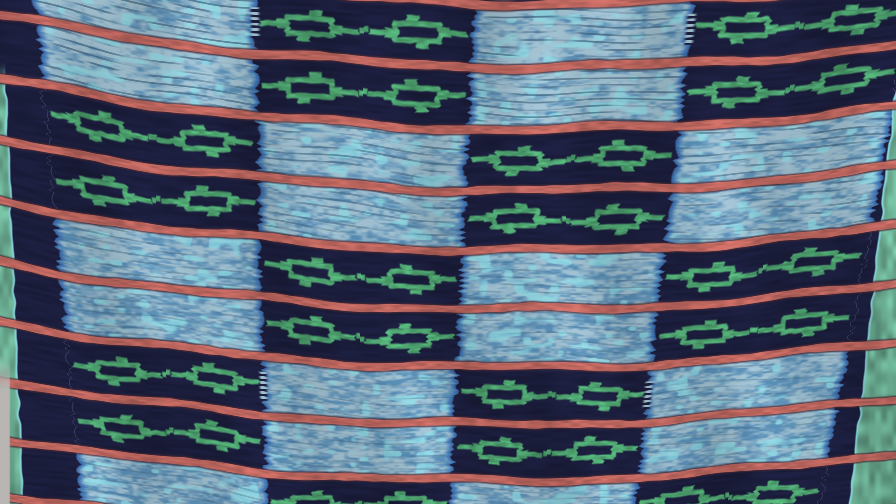
Reproduce this pattern procedurally as a WebGL 2 fragment shader.

```glsl
#version 300 es
precision highp float;
// Hanging ikat cloth: a checkerboard of navy and streaked blue blocks, two rows
// per block, ruled by sagging red stripes. Navy rows carry paired green motifs.
// Cloth space is (column, row); smooth noise and layered sines give the weave.

uniform vec2 u_resolution;
out vec4 outColor;

const vec3 NAVY = vec3(0.10, 0.11, 0.225);
const vec3 MAROON = vec3(0.27, 0.15, 0.20);
const vec3 RED = vec3(0.72, 0.39, 0.36);
const vec3 BLUE = vec3(0.33, 0.53, 0.68);
const vec3 PALE = vec3(0.61, 0.73, 0.79);
const vec3 CYAN = vec3(0.54, 0.83, 0.87);
const vec3 EDGE_BLUE = vec3(0.20, 0.40, 0.66);
const vec3 GREEN = vec3(0.30, 0.63, 0.43);
const vec3 SELVAGE = vec3(0.40, 0.65, 0.55);
const vec3 WALL = vec3(0.72, 0.71, 0.70);

const float COLUMNS = 4.0;
const float STRIPE_HALF = 0.068;   // in rows
const float SAG = 0.278;           // droop of the stripes
const float MOTIF_ASPECT = 1.7;    // half a column measured in rows
const float THREADS = 15.0;        // coarse threads per row
const float RAGGED = 0.035;        // unevenness of block sides, in columns

float hash(vec2 p) {
    vec3 q = fract(p.xyx * vec3(0.1031, 0.1030, 0.0973));
    q += dot(q, q.yzx + 33.33);
    return fract((q.x + q.y) * q.z);
}

float noise(vec2 p) {
    vec2 i = floor(p), f = fract(p);
    f = f * f * (3.0 - 2.0 * f);
    return mix(mix(hash(i), hash(i + vec2(1, 0)), f.x),
               mix(hash(i + vec2(0, 1)), hash(i + vec2(1, 1)), f.x), f.y);
}

float box(vec2 p, vec2 halfSize) {
    vec2 d = abs(p) - halfSize;
    return length(max(d, 0.0)) + min(max(d.x, d.y), 0.0);
}

// Canvas (y down) to cloth: the columns narrow downward, the rows sag.
vec2 toCloth(vec2 p) {
    float column = 1.0 + (p.x - 0.284 - 0.013 * p.y) / (0.245 - 0.039 * p.y);
    float off = p.x - 0.61 + 0.06 * p.y;
    float y = p.y - 0.007 + SAG * off * off;
    y += 0.004 * sin(p.x * 19.0 + p.y * 5.0) + 0.002 * sin(p.x * 43.0 - p.y * 9.0);
    return vec2(column, y * (7.855 + 0.63 * y));
}

// Hollow box with arms, shoulders and offset ticks; q is in row heights.
float motif(vec2 q) {
    float d = abs(box(q, vec2(0.35, 0.125))) - 0.034;
    vec2 side = vec2(abs(q.x), q.y + 0.03 * sign(q.x));
    d = min(d, box(side - vec2(0.56, 0.0), vec2(0.20, 0.033)));
    d = min(d, box(side - vec2(0.43, 0.0), vec2(0.07, 0.065)));
    vec2 tick = q * sign(q.y);
    return min(d, box(tick - vec2(0.09, 0.20), vec2(0.09, 0.04)));
}

vec3 blueCloth(vec2 c, float top) {
    float coarse = noise(c * vec2(13.0, THREADS));
    float fine = noise(c * vec2(37.0, THREADS * 2.0) + 71.0);
    vec3 col = mix(BLUE, PALE, smoothstep(0.15, 0.8, 0.55 * coarse + 0.45 * fine + 0.12 * top));
    float dash = noise(c * vec2(17.0, 9.0) + 19.0);
    col = mix(col, CYAN, 0.75 * smoothstep(0.62, 0.85, dash));
    float line = sin(c.y * 53.0 - c.x * 7.0 + 1.5 * sin(c.x * 6.0 + c.y * 2.0));
    float breaks = smoothstep(0.25, 0.7, noise(c * vec2(7.0, 11.0) + 43.0));
    return mix(col, BLUE * 0.65, smoothstep(0.45, 1.0, line) * breaks * (0.3 + 0.35 * top));
}

vec3 navyCloth(vec2 c, float aa) {
    vec3 col = NAVY * (0.9 + 0.25 * noise(c * vec2(9.0, 20.0)));
    if (c.x < 0.0 || c.x > COLUMNS) return col;
    vec2 id = floor(vec2(c.x * 2.0, c.y));
    vec2 q = fract(vec2(c.x * 2.0, c.y)) - 0.5;
    q.x = q.x * MOTIF_ASPECT + 0.05 * (noise(vec2(id.x, c.y * 24.0)) - 0.5);
    q.y += 0.07 * (hash(id) - 0.5) + 0.025 * (noise(c * vec2(35.0, 4.0)) - 0.5);
    q.x *= mod(id.x, 2.0) * 2.0 - 1.0;
    float d = motif(q);
    // Dash between the two motifs of a cell
    d = min(d, box(vec2((fract(c.x) - 0.5) * 2.0 * MOTIF_ASPECT, q.y), vec2(0.06, 0.035)));
    float ink = 1.0 - smoothstep(-aa, aa + 0.02, d);
    return mix(col, GREEN * (0.85 + 0.3 * noise(c * vec2(30.0, 25.0))), ink);
}

void main() {
    vec2 p = gl_FragCoord.xy / u_resolution;
    p.y = 1.0 - p.y;
    vec2 c = toCloth(p);
    float aa = 6.0 / u_resolution.y;          // about one pixel, in rows
    float top = 1.0 - smoothstep(0.1, 0.7, p.y);

    // Checkerboard with ragged sides
    float x = c.x + RAGGED * (noise(vec2(floor(c.x + 0.5) * 9.0, c.y * 22.0)) - 0.5);
    float cell = floor(x), block = floor(c.y * 0.5);
    bool isBlue = cell >= 0.0 && cell < COLUMNS && mod(cell + block, 2.0) < 0.5;
    float side = abs(x - floor(x + 0.5));
    vec3 blue = mix(EDGE_BLUE, blueCloth(c, top), smoothstep(0.0, 0.045, side));
    vec3 col = isBlue ? blue : navyCloth(c, aa);
    col = mix(MAROON * 0.5 + EDGE_BLUE * 0.4, col,
              c.x > -0.1 && c.x < COLUMNS + 0.1 ? smoothstep(0.0, aa * 0.4, side) : 1.0);

    // Columns of small stitches on a few block sides
    float seam = floor(c.x + 0.5), row = floor(c.y);
    if (mod(seam, 2.0) > 0.5 && mod(row, 6.0) < 0.5) {
        vec2 s = vec2(c.x - seam, fract(c.y) - 0.5);
        float stitch = smoothstep(aa, -aa, box(s, vec2(0.018, 0.24)));
        col = mix(col, mix(NAVY, PALE, smoothstep(-0.3, 0.3, sin(s.y * 75.0))), stitch);
    }

    // Green selvages with a pale seam
    float px = 1.0 / u_resolution.x;
    float edge = max(0.003 + 0.023 * p.y - p.x, p.x - 1.01 + 0.062 * p.y);
    edge -= 0.003 * (noise(vec2(p.y * 45.0, 3.0)) - 0.5);
    vec3 selvage = SELVAGE * (0.8 + 0.4 * noise(p * vec2(150.0, 40.0)));
    selvage = mix(CYAN, selvage, smoothstep(0.0, 0.004, edge));
    col = mix(col, selvage, smoothstep(-px, px, edge) * smoothstep(0.12, 0.18, p.y));

    // Red stripes with dark borders
    float d = abs(c.y - floor(c.y + 0.5)) - STRIPE_HALF;
    d += 0.02 * (noise(c * vec2(14.0, 3.0)) - 0.5);
    col = mix(col, MAROON, 0.75 * (1.0 - smoothstep(0.0, 0.03 + aa, d)));
    vec3 red = RED * (0.88 + 0.24 * noise(c * vec2(22.0, 30.0)));
    col = mix(col, red, 1.0 - smoothstep(-aa, aa * 0.6, d));

    // Soft vertical folds, then the wall past the cloth
    float fold = sin(p.x * 31.0 + 2.0 * sin(p.y * 4.0)) + 0.6 * sin(p.x * 67.0 - p.y * 6.0);
    col *= 1.0 + 0.045 * fold;
    float wall = smoothstep(aa, -aa, c.y + 0.09);
    wall = max(wall, smoothstep(px, -px, p.x - 0.011) * smoothstep(0.7, 0.78, p.y));
    outColor = vec4(mix(col, WALL, wall), 1.0);
}
```
